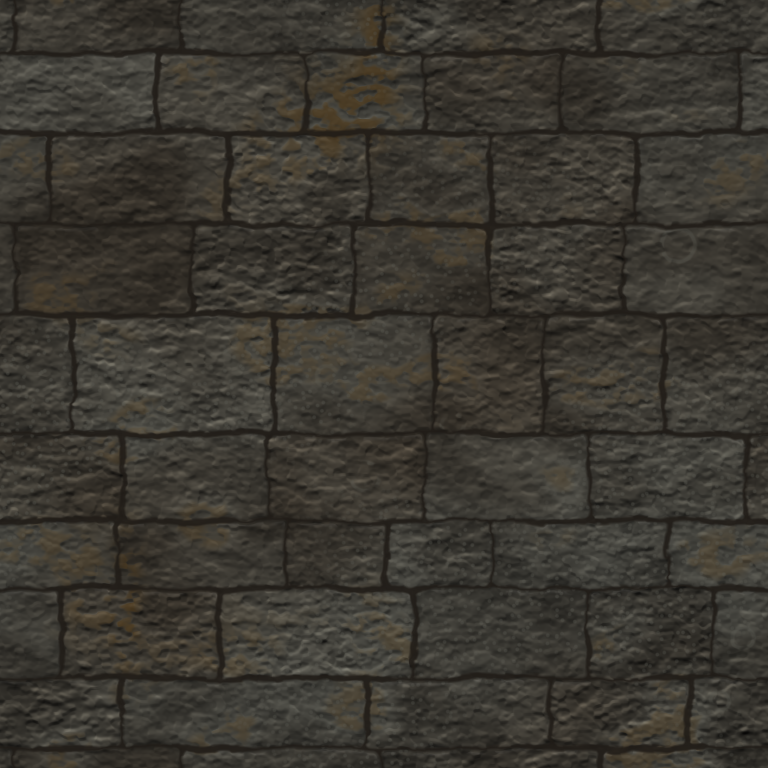
Reproduce this texture procedurally as a Shadertoy shader.

```glsl
// Old sandstone wall: nine uneven courses of dark, rough-hewn blocks with thin joints.
// Joint spacing is a sine sway around an even grid; the blocks are rounded-box distances.
// Tileable cellular noise gives the tooling, blotches, rust, chips and lichen.

const float TAU = 6.28318;
const int COURSES = 9;

const vec3 BROWN  = vec3(0.216, 0.196, 0.166);
const vec3 GREY   = vec3(0.264, 0.262, 0.240);
const vec3 JOINT  = vec3(0.125, 0.108, 0.090);
const vec3 RUST   = vec3(0.290, 0.215, 0.105);
const vec3 LICHEN = vec3(0.360, 0.360, 0.330);

// Course boundaries, bottom to top; the last course wraps around.
const float LEVEL[10] = float[10](0.026, 0.117, 0.234, 0.322, 0.435,
                                  0.590, 0.708, 0.827, 0.931, 1.026);
// Per course: block count, joint offset, sway amount, sway phase.
const vec4 LAYOUT[9] = vec4[9](
    vec4(4, 0.75, 0.20, -0.10), vec4(5, 0.60, 0.23, -0.33), vec4(5, 0.54, 0.35, 0.11),
    vec4(5, 0.80, 0.06, 0.50),  vec4(5, 0.59, 0.27, -0.07), vec4(5, 0.18, 0.13, -0.11),
    vec4(5, 0.31, 0.18, 0.01),  vec4(5, 0.85, 0.20, 0.17),  vec4(4, 0.03, 0.10, -0.57));

struct Block { float inside; float top; vec2 id; };

vec3 hash3(vec2 p) {
    vec3 q = fract(p.xyx * vec3(0.1031, 0.1030, 0.0973));
    q += dot(q, q.yxz + 33.33);
    return fract((q.xxy + q.yzz) * q.zyx);
}

// Tileable cellular noise: x = nearest point distance, y = smoothly blended cell value.
vec2 cellular(vec2 uv, vec2 period) {
    vec2 p = uv * period, cell = floor(p), f = fract(p);
    float nearest = 2.0, sum = 0.0, weight = 0.0;
    for (int j = -1; j <= 1; j++)
    for (int i = -1; i <= 1; i++) {
        vec2 o = vec2(i, j);
        vec3 h = hash3(mod(cell + o, period) + period.yx);
        float d = length(o + h.xy - f), w = exp(-5.0 * d * d);
        nearest = min(nearest, d);
        sum += w * h.z;
        weight += w;
    }
    return vec2(nearest, sum / weight);
}

// Height of the tooled stone face, stretched along the courses.
float surface(vec2 uv) {
    return 0.6 * cellular(uv, vec2(48, 84)).y + 0.4 * cellular(uv, vec2(120, 180)).y;
}

// Layered sines that make the joints wander.
vec2 wander(vec2 uv) {
    return vec2(sin(TAU * (9.0 * uv.y + 2.0 * uv.x)) + 0.5 * sin(TAU * (23.0 * uv.y - 5.0 * uv.x)),
                sin(TAU * (4.0 * uv.x + uv.y)) + 0.6 * sin(TAU * (13.0 * uv.x - 3.0 * uv.y)));
}

float roundedBox(vec2 p, vec2 halfSize, float radius) {
    vec2 q = abs(p) - halfSize + radius;
    return length(max(q, 0.0)) + min(max(q.x, q.y), 0.0) - radius;
}

Block findBlock(vec2 uv) {
    float y = fract(uv.y - LEVEL[0]) + LEVEL[0];
    int row = 0;
    for (int i = 1; i < COURSES; i++) if (y >= LEVEL[i]) row = i;
    vec4 c = LAYOUT[row];
    float s = uv.x * c.x, left = -99.0, right = 99.0, index = 0.0;
    for (int i = -2; i <= 2; i++) {
        float k = floor(s) + float(i);
        float joint = k + c.y + c.z * sin(TAU * (k / c.x + c.w));
        if (joint <= s) { left = joint; index = k; }
        else right = min(right, joint);
    }
    vec2 lo = vec2(left / c.x, LEVEL[row]), hi = vec2(right / c.x, LEVEL[row + 1]);
    float d = roundedBox(vec2(uv.x, y) - 0.5 * (lo + hi), 0.5 * (hi - lo), 0.008);
    return Block(-d, hi.y - y, vec2(mod(index, c.x), row));
}

// Soft elliptical stain.
float stain(vec2 uv, vec2 center, vec2 size) {
    vec2 q = (uv - center) / size;
    return exp(-dot(q, q));
}

// Thin scattered circles of lichen.
float lichenRings(vec2 uv, float pixel) {
    float ink = 0.0;
    for (int i = 0; i < 7; i++) {
        vec3 h = hash3(vec2(i, 17));
        vec2 d = abs(uv - h.xy);
        float r = mix(0.010, 0.023, h.z);
        float ring = abs(length(min(d, 1.0 - d)) - r);
        ink = max(ink, 1.0 - smoothstep(0.001, 0.003 + pixel, ring));
    }
    return ink;
}

void mainImage(out vec4 fragColor, in vec2 fragCoord) {
    vec2 uv = fragCoord / iResolution.xy;
    float pixel = 1.0 / iResolution.y;

    float height = surface(uv);
    float slope = height - surface(uv + vec2(-0.001, 0.004));
    float region = cellular(uv, vec2(4, 5)).y;
    float blotch = cellular(uv, vec2(13, 17)).y;
    vec2 speck = cellular(uv, vec2(70, 70));

    // Blocks, each with its own tint and roughness
    Block block = findBlock(uv + 0.0017 * wander(uv) + 0.006 * (height - 0.5));
    vec3 rnd = hash3(block.id + 5.0);
    float cool = 0.45 + 0.6 * (rnd.x - 0.5) + 0.8 * (region - 0.5) + 0.5 * (blotch - 0.5)
               + 0.15 * cos(TAU * uv.y);
    vec3 color = mix(BROWN, GREY, clamp(cool, 0.0, 1.0));
    color *= 1.0 + 0.14 * (rnd.y - 0.5) + 0.3 * (blotch - 0.5) + 0.4 * (height - 0.5);
    color *= 1.0 + mix(0.5, 1.4, rnd.z) * slope;

    // Rust runs and small rusty patches
    float rust = stain(uv, vec2(0.49, 0.94), vec2(0.025, 0.09))
               + stain(uv, vec2(0.45, 0.86), vec2(0.06, 0.05))
               + stain(uv, vec2(0.165, 0.23), vec2(0.017, 0.08))
               + 0.5 * smoothstep(0.66, 0.85, blotch);
    color = mix(color, RUST, 0.75 * min(rust, 1.0) * smoothstep(0.38, 0.65, height));

    // Lichen specks and rings
    float dots = (1.0 - smoothstep(0.08, 0.25, speck.x)) * smoothstep(0.5, 0.75, region);
    float rings = lichenRings(uv + 0.004 * (height - 0.5), pixel) * smoothstep(0.3, 0.6, height);
    color = mix(color, LICHEN, 0.35 * max(dots, rings));

    // Pale worn rims, mostly on upper edges, then the dark joints
    float rim = smoothstep(0.003, 0.005, block.inside) * (1.0 - smoothstep(0.005, 0.010, block.inside));
    float upper = 1.0 - smoothstep(0.008, 0.014, block.top);
    color += 0.06 * rim * (0.3 + 0.7 * upper) * smoothstep(0.4, 0.7, speck.y);
    color *= mix(0.88, 1.0, smoothstep(0.0, 0.014, block.inside));
    float width = mix(0.0008, 0.0032, smoothstep(0.25, 0.75, blotch));
    float gap = 1.0 - smoothstep(width - pixel, width + 0.0015 + pixel, block.inside);
    color = mix(color, JOINT, 0.88 * gap);

    fragColor = vec4(color, 1.0);
}
```
